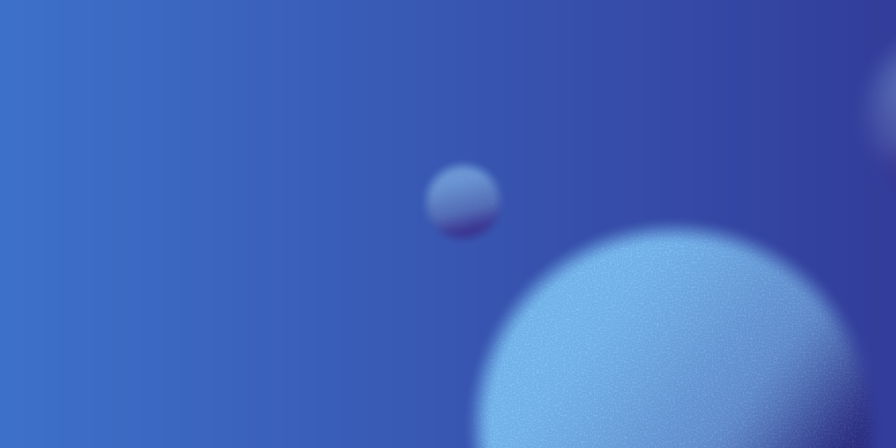
A Shadertoy shader for this background:

```glsl
#define SKY_LEFT vec3(0.240, 0.443, 0.790)
#define SKY_RIGHT vec3(0.198, 0.238, 0.605)
#define BIG_BALL vec3(1.505, 0.047, 0.438)
#define SMALL_BALL vec3(1.034, 0.549, 0.081)
#define SIDE_BALL vec3(2.130, 0.740, 0.180)
#define GRAIN_CELLS 220.0
#define GRAIN_AMOUNT 0.07

vec2 hash2(vec2 cell) {
    vec2 q = vec2(dot(cell, vec2(127.1, 311.7)), dot(cell, vec2(269.5, 183.3)));
    return fract(sin(q) * 43758.5);
}

// Cellular noise: distance to the nearest jittered point
float cellular(vec2 p) {
    vec2 cell = floor(p);
    vec2 local = fract(p);
    float nearest = 2.0;
    for (int y = -1; y <= 1; y++) {
        for (int x = -1; x <= 1; x++) {
            vec2 offset = vec2(x, y);
            nearest = min(nearest, length(offset + hash2(cell + offset) - local));
        }
    }
    return nearest;
}

// Three-stop ramp across a ball, from its lit side to its shaded side
vec3 ballShade(vec2 p, vec3 ball, vec2 shadeDir, vec3 lit, vec3 middle, vec3 dark) {
    float t = dot((p - ball.xy) / ball.z, normalize(shadeDir));
    vec3 shade = mix(lit, middle, smoothstep(-0.8, 0.45, t));
    return mix(shade, dark, smoothstep(0.15, 0.9, t));
}

// Soft disc coverage; ball holds centre and radius
float ballMask(vec2 p, vec3 ball, float blur) {
    float edge = length(p - ball.xy) - ball.z;
    return 1.0 - smoothstep(-blur, blur, edge);
}

void mainImage(out vec4 fragColor, in vec2 fragCoord) {
    vec2 p = fragCoord / iResolution.y;
    float across = fragCoord.x / iResolution.x;
    float grain = (cellular(p * GRAIN_CELLS) - 0.45) * GRAIN_AMOUNT;

    // Backdrop
    vec3 color = mix(SKY_LEFT, SKY_RIGHT, across);

    // Ball cut off by the right side
    vec3 side = ballShade(p, SIDE_BALL, vec2(0.1, -1.0),
        vec3(0.35, 0.43, 0.71), vec3(0.28, 0.32, 0.64), vec3(0.21, 0.18, 0.54));
    color = mix(color, side, ballMask(p, SIDE_BALL, 0.055));

    // Small floating ball
    vec3 small = ballShade(p, SMALL_BALL, vec2(0.25, -1.0),
        vec3(0.42, 0.59, 0.83), vec3(0.32, 0.42, 0.71), vec3(0.23, 0.21, 0.57));
    color = mix(color, small + 0.3 * grain, ballMask(p, SMALL_BALL, 0.018));

    // Large grainy ball
    vec3 big = ballShade(p, BIG_BALL, vec2(0.8, -0.6),
        vec3(0.46, 0.71, 0.92), vec3(0.38, 0.54, 0.79), vec3(0.17, 0.17, 0.50));
    color = mix(color, big + grain, ballMask(p, BIG_BALL, 0.034));

    fragColor = vec4(color, 1.0);
}
```
